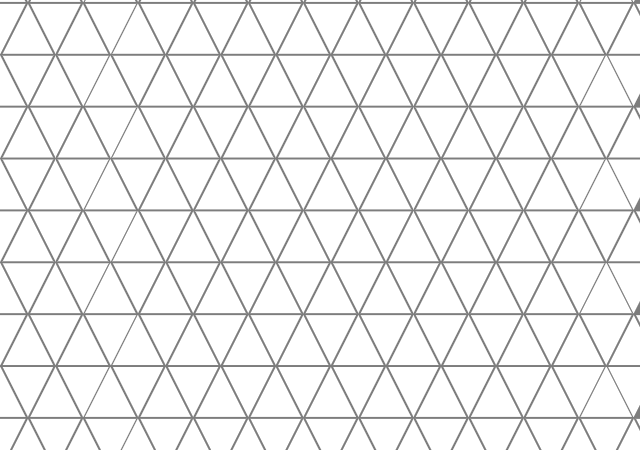
Write a WebGL 1 fragment shader that draws this pattern.

```glsl
precision highp float;
// Draws a grey triangular line lattice on white, with a few thinned struts and filled cells at the right edge.

uniform vec2 u_resolution;

// Antialiased coverage of a region whose signed distance is negative inside.
float coverage(float dist, float pixel) {
    return clamp(0.5 - dist / pixel, 0.0, 1.0);
}

// 1.0 when a strut index equals the wanted one.
float isIndex(float index, float wanted) {
    return 1.0 - step(0.5, abs(index - wanted));
}

void main() {
    // One unit is the height of a lattice row; depth runs downwards from the first rule.
    float pixel = 8.675 / u_resolution.y;
    vec2 p = gl_FragCoord.xy * pixel;
    float depth = 8.675 - 0.056 - p.y;
    float row = floor(depth);
    float t = depth - row;
    float odd = mod(row, 2.0);

    // Columns are counted from the upper vertices, which shift by half a cell on each row.
    float column = p.x / 1.0618 - 0.007 - 0.5 * (1.0 - odd);

    // Struts stop just short of the vertices, leaving small notches there.
    float slide = mix(0.012, 0.488, t);
    float falling = column - slide;
    float rising = column + slide;
    float fallingIndex = floor(falling + 0.5);
    float risingIndex = floor(rising + 0.5);

    // Horizontal column offset to perpendicular distance.
    float toDistance = 0.938;
    float fallingDist = abs(falling - fallingIndex) * toDistance;
    float risingDist = abs(rising - risingIndex) * toDistance;

    // One rising chain is thin on every row, a pair of struts only on odd rows.
    float fallingThin = odd * isIndex(fallingIndex, 11.0);
    float risingThin = max(isIndex(risingIndex, 2.0), odd * isIndex(risingIndex, 11.0));

    float ink = coverage(min(t, 1.0 - t) - 0.0190, pixel);
    ink = max(ink, coverage(fallingDist - mix(0.0195, 0.0115, fallingThin), pixel));
    ink = max(ink, coverage(risingDist - mix(0.0195, 0.0115, risingThin), pixel));

    // Solid cells beyond the last strut of odd rows.
    ink = max(ink, odd * coverage((12.0 - rising) * toDistance, pixel));

    gl_FragColor = vec4(vec3(mix(1.0, 0.49, ink)), 1.0);
}
```
